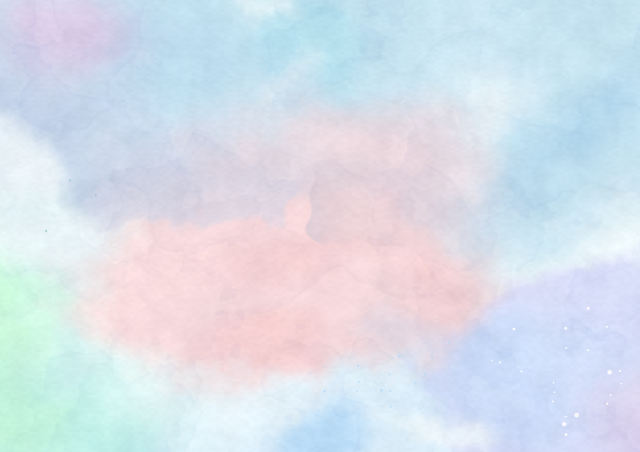
Give the GLSL for this background, as a WebGL 1 fragment shader.

```glsl
precision highp float;
// Pastel watercolour background: blue sky washes, a pink bloom, mint and lavender corners.
uniform vec2 u_resolution;

const float ASPECT = 1.414;
const float WARP = 0.15;    // broad raggedness of edges
const float FRAY = 0.055;   // fine raggedness of edges
const float BLOTCH = 0.10;  // uneven pigment
const float MOTTLE = 0.05;  // small flecks
const float POOL = 0.028;   // dried rims
const float GRAIN = 0.022;  // paper tooth
const vec3 SKY = vec3(0.79, 0.90, 0.95);
const vec3 BLUE = vec3(0.70, 0.85, 0.93);
const vec3 TEAL = vec3(0.70, 0.88, 0.93);
const vec3 WHITE = vec3(0.94, 0.97, 0.98);
const vec3 HAZE = vec3(0.79, 0.84, 0.92);
const vec3 ORCHID = vec3(0.86, 0.79, 0.90);
const vec3 MAUVE = vec3(0.88, 0.83, 0.87);
const vec3 PINK = vec3(0.97, 0.85, 0.86);
const vec3 CORAL = vec3(0.97, 0.79, 0.79);
const vec3 MINT = vec3(0.76, 0.95, 0.92);
const vec3 GREEN = vec3(0.79, 0.98, 0.85);
const vec3 AZURE = vec3(0.73, 0.87, 0.98);
const vec3 LAVENDER = vec3(0.84, 0.86, 0.97);

vec3 col = SKY;
vec2 q;  // position with ragged distortion

float hash(vec2 p) {
  return fract(sin(dot(p, vec2(127.1, 311.7))) * 43758.5453);
}
float noise(vec2 p) {
  vec2 i = floor(p), f = fract(p);
  f = f * f * (3.0 - 2.0 * f);
  return mix(mix(hash(i), hash(i + vec2(1, 0)), f.x),
             mix(hash(i + vec2(0, 1)), hash(i + vec2(1, 1)), f.x), f.y);
}
float fbm(vec2 p) {
  float sum = 0.0, amp = 0.5;
  for (int i = 0; i < 5; i++) {
    sum += amp * noise(p);
    p = mat2(1.6, 1.2, -1.2, 1.6) * p + 7.3;
    amp *= 0.5;
  }
  return sum;
}
vec2 wander(vec2 p) { return vec2(fbm(p + 2.0), fbm(p + 31.0)) - 0.48; }

// Elliptical wash (center, radii); a small soft value gives a crisp rim.
void wash(vec4 e, vec3 tint, float amount, float soft) {
  float d = length((q - e.xy) / e.zw);
  col = mix(col, tint, amount * (1.0 - smoothstep(1.0 - soft, 1.0 + soft, d)));
}
// Soft brush stroke between two ends.
void stroke(vec4 ends, float width, vec3 tint, float amount) {
  vec2 ab = ends.zw - ends.xy, a = q - ends.xy;
  float d = length(a - ab * clamp(dot(a, ab) / dot(ab, ab), 0.0, 1.0)) / width;
  col = mix(col, tint, amount * exp(-d * d));
}
// Droplets, at most one per grid cell, thinning away from the center.
float spatter(vec2 p, float cells, vec4 e, float density) {
  vec2 id = floor(p * cells), away = ((id + 0.5) / cells - e.xy) / e.zw;
  vec2 spot = 0.3 + 0.4 * vec2(hash(id + 3.1), hash(id + 8.7));
  float radius = mix(0.06, 0.24, pow(hash(id + 5.3), 3.0));
  float present = step(hash(id + 1.7) + 0.02, density * exp(-dot(away, away)));
  return present * (1.0 - smoothstep(radius * 0.6, radius + 0.06, length(fract(p * cells) - spot)));
}
// Pigment gathered along a wandering contour, fading inward.
float driedRim(vec2 p) {
  float h = fbm(p) - 0.52;
  return smoothstep(0.0, 0.012, h) * exp(-max(h, 0.0) / 0.06);
}

void main() {
  vec2 p = gl_FragCoord.xy / u_resolution * vec2(ASPECT, 1.0);
  vec2 ragged = WARP * wander(p * 5.0) + FRAY * wander(p * 20.0);
  q = p + ragged;
  // Sky: cool patches, pale gaps and the orchid corner
  wash(vec4(0.70, 0.93, 0.13, 0.10), TEAL, 0.75, 0.5);
  wash(vec4(0.35, 0.86, 0.22, 0.15), BLUE, 0.4, 0.9);
  wash(vec4(0.02, 0.90, 0.24, 0.26), HAZE, 0.95, 0.5);
  wash(vec4(0.14, 0.94, 0.13, 0.08), ORCHID, 0.85, 0.8);
  wash(vec4(0.26, 0.64, 0.34, 0.14), HAZE, 0.75, 0.5);
  stroke(vec4(1.12, 0.60, 1.42, 0.78), 0.09, BLUE, 0.65);
  stroke(vec4(0.56, 0.97, 0.64, 0.99), 0.03, WHITE, 0.6);
  stroke(vec4(0.58, 0.80, 0.70, 0.87), 0.03, WHITE, 0.4);
  stroke(vec4(0.57, 0.75, 0.78, 0.80), 0.045, BLUE, 0.5);
  stroke(vec4(1.00, 0.63, 1.09, 0.77), 0.08, WHITE, 0.8);
  stroke(vec4(1.06, 0.34, 1.45, 0.48), 0.08, WHITE, 0.85);
  // Left and lower edges: white gaps, mint, green, azure
  wash(vec4(0.0, 0.58, 0.14, 0.16), WHITE, 0.95, 0.3);
  wash(vec4(0.08, 0.18, 0.36, 0.32), MINT, 0.95, 0.4);
  wash(vec4(0.0, 0.30, 0.12, 0.14), GREEN, 0.9, 0.7);
  wash(vec4(0.02, 0.06, 0.12, 0.10), GREEN, 0.7, 0.8);
  wash(vec4(0.12, 0.47, 0.20, 0.08), WHITE, 0.85, 0.6);
  wash(vec4(0.78, 0.06, 0.34, 0.14), mix(WHITE, AZURE, 0.35), 0.9, 0.3);
  wash(vec4(0.50, 0.24, 0.36, 0.18), WHITE, 0.7, 0.5);
  wash(vec4(0.73, 0.01, 0.11, 0.06), AZURE, 0.8, 0.4);
  // Lavender corner with a crisp upper rim
  wash(vec4(1.33, 0.13, 0.40, 0.31), LAVENDER, 0.95, 0.08);
  wash(vec4(1.13, 0.17, 0.17, 0.13), AZURE, 0.4, 0.7);
  wash(vec4(1.42, 0.04, 0.10, 0.09), ORCHID, 0.6, 0.8);
  wash(vec4(0.97, 0.05, 0.10, 0.04), WHITE, 0.75, 0.6);
  // Pink bloom
  wash(vec4(0.70, 0.60, 0.36, 0.18), MAUVE, 0.9, 0.5);
  wash(vec4(0.61, 0.36, 0.45, 0.22), PINK, 0.95, 0.2);
  wash(vec4(0.86, 0.66, 0.14, 0.12), PINK, 0.45, 0.9);
  wash(vec4(0.57, 0.24, 0.13, 0.07), CORAL, 0.55, 0.5);
  wash(vec4(0.62, 0.43, 0.17, 0.06), CORAL, 0.4, 0.7);
  wash(vec4(0.98, 0.41, 0.11, 0.08), CORAL, 0.35, 0.8);
  wash(vec4(0.88, 0.26, 0.08, 0.05), HAZE, 0.35, 0.7);
  // Grey-lilac veil above the bloom, rising to a point at the fold
  float veilEdge = 0.5 + 0.11 * p.x * p.x + 0.07 * exp(-pow((p.x - 0.668) / 0.018, 2.0));
  float veil = smoothstep(-0.006, 0.02, p.y - veilEdge + 1.2 * ragged.y);
  veil *= smoothstep(0.12, 0.26, q.x) * (1.0 - smoothstep(0.66, 0.70, q.x));
  col = mix(col, mix(MAUVE, HAZE, 0.35), 0.7 * veil * (1.0 - smoothstep(0.56, 0.72, q.y)));
  // Fold: pigment against a curved edge that sweeps right at its foot
  float foldX = 0.681 + 0.006 * sin(p.y * 75.0) + 0.06 * (1.0 - smoothstep(0.42, 0.50, p.y));
  float beyond = p.x - foldX - 0.25 * ragged.x;
  float fold = smoothstep(-0.002, 0.006, beyond) * exp(-max(beyond, 0.0) / 0.13);
  fold *= smoothstep(0.41, 0.47, q.y) * (1.0 - smoothstep(0.57, 0.66, q.y));
  col = mix(col, MAUVE - 0.04, 0.8 * fold);
  // Droplets
  col = mix(col, vec3(1), 0.85 * spatter(p, 42.0, vec4(1.30, 0.20, 0.15, 0.13), 0.35));
  col = mix(col, AZURE, 0.6 * spatter(p, 55.0, vec4(0.84, 0.17, 0.13, 0.07), 0.5));
  col = mix(col, TEAL - 0.12, 0.6 * spatter(p, 36.0, vec4(0.10, 0.64, 0.12, 0.14), 0.2));
  // Uneven pigment, dried rims and paper tooth
  col += BLOTCH * (fbm(p * 7.0 + 13.0) - 0.48) * vec3(1.0, 0.8, 0.5);
  col += MOTTLE * (fbm(p * 26.0 + 3.0) - 0.48);
  col -= POOL * (driedRim(p * 4.0 + 19.0) + driedRim(p * 6.0 + 71.0)) * vec3(1.0, 0.8, 0.4);
  col += GRAIN * (noise(p * vec2(110, 170)) - 0.5);
  gl_FragColor = vec4(clamp(col, 0.0, 1.0), 1.0);
}
```
